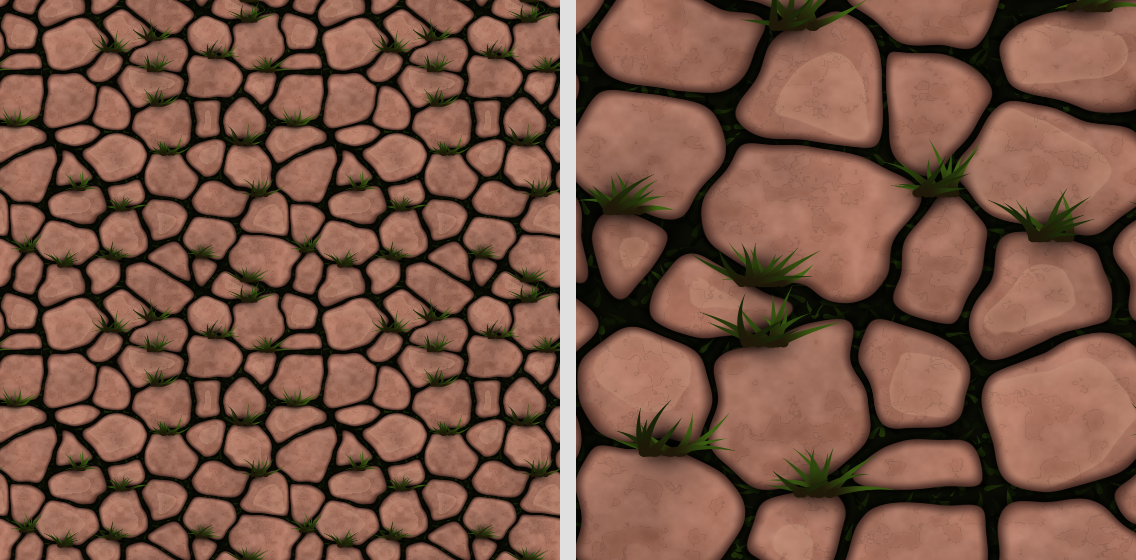
Left, the full canvas; right, a detail of the centre.
Write a WebGL 2 fragment shader that draws this texture.

```glsl
#version 300 es
precision highp float;
// Rounded terracotta paving stones set in dark turf with sprouting grass tufts.
uniform vec2 u_resolution;
out vec4 fragColor;

const float REPEATS = 2.0;
const vec2 CELLS = vec2(6.0, 7.0);    // stones per repeat
const vec2 TURF = vec2(42.0, 49.0);   // turf blades per repeat
const vec3 CLAY = vec3(0.645, 0.44, 0.368);
const vec3 CLAY_PALE = vec3(0.77, 0.58, 0.48);
const vec3 CLAY_RIM = vec3(0.25, 0.145, 0.12);
const vec3 SOIL = vec3(0.035, 0.04, 0.015);
const vec3 MOSS = vec3(0.12, 0.19, 0.03);
const vec3 ROOT = vec3(0.12, 0.09, 0.03);
const vec3 LEAF = vec3(0.24, 0.38, 0.07);

struct Stone { vec2 local; float edge; vec3 random; };

vec3 hash3(vec2 cell, float seed) {
  vec3 p = fract(vec3(cell, seed) * vec3(0.1031, 0.1030, 0.0973));
  p += dot(p, p.yxz + 33.33);
  return fract((p.xxy + p.yxx) * p.zyx);
}

// Value noise that wraps after a whole period
float noise(vec2 p, vec2 period) {
  vec2 i = floor(p), f = fract(p);
  f = f * f * (3.0 - 2.0 * f);
  float a = hash3(mod(i, period), 7.0).x;
  float b = hash3(mod(i + vec2(1, 0), period), 7.0).x;
  float c = hash3(mod(i + vec2(0, 1), period), 7.0).x;
  float d = hash3(mod(i + 1.0, period), 7.0).x;
  return mix(mix(a, b, f.x), mix(c, d, f.x), f.y);
}

float fbm(vec2 p, vec2 period) {
  float sum = 0.0, gain = 0.5;
  for (int i = 0; i < 4; i++) {
    sum += gain * noise(p, period);
    p *= 2.0; period *= 2.0; gain *= 0.5;
  }
  return sum;
}

// Stone centre in xy, size weight in z
vec3 stoneSite(vec2 cell) {
  vec3 r = hash3(mod(cell, CELLS), 1.0);
  float stagger = 0.4 * mod(cell.x, 2.0) - 0.2;
  return vec3(cell + 0.5 + 0.7 * (r.xy - 0.5) + vec2(0.0, stagger), 0.42 * r.z);
}

// Weighted Voronoi cell; a soft minimum over its sides rounds the corners
Stone findStone(vec2 p) {
  vec2 home = floor(p), owner = home;
  float best = 1e3;
  for (int k = 0; k < 25; k++) {
    vec2 cell = home + vec2(k % 5 - 2, k / 5 - 2);
    vec3 s = stoneSite(cell);
    float power = dot(p - s.xy, p - s.xy) - s.z;
    if (power < best) { best = power; owner = cell; }
  }
  vec3 own = stoneSite(owner);
  float sum = 0.0;
  for (int k = 0; k < 25; k++) {
    vec2 cell = home + vec2(k % 5 - 2, k / 5 - 2);
    if (cell == owner) continue;
    vec3 s = stoneSite(cell);
    float power = dot(p - s.xy, p - s.xy) - s.z;
    sum += exp(-16.0 * (power - best) / (2.0 * distance(s.xy, own.xy)));
  }
  vec3 random = hash3(mod(owner, CELLS), 2.0);
  float gap = 0.018 + 0.05 * random.x * random.x;
  return Stone(p - own.xy, -log(sum) / 16.0 - gap, random);
}

// Tapered, bent blade: signed distance in x, position along it in y
vec2 blade(vec2 p, vec2 axis, float width, float bend) {
  float h = clamp(dot(p, axis) / dot(axis, axis), 0.0, 1.0);
  vec2 curve = vec2(-axis.y, axis.x) * bend * h * (1.0 - h);
  return vec2(length(p - axis * h - curve) - width * (1.0 - h), h);
}

vec3 paintTurf(vec2 p, float pixel) {
  vec3 color = SOIL * (0.5 + fbm(p, TURF));
  for (int k = 0; k < 18; k++) {
    vec2 cell = floor(p) + vec2(k % 3 - 1, (k / 3) % 3 - 1);
    vec3 r = hash3(mod(cell, TURF), 3.0 + float(k / 9));
    float angle = 3.6 * (r.z - 0.5);
    vec2 b = blade(p - cell - r.xy, vec2(sin(angle), cos(angle)), 0.16, r.x - 0.5);
    float cover = 1.0 - smoothstep(-pixel, pixel, b.x);
    color = mix(color, MOSS * (0.1 + r.y * r.y), 0.9 * cover);
  }
  return color;
}

vec3 paintStone(Stone s, float grain, float fine) {
  vec3 face = CLAY * (0.84 + 0.32 * grain) * (0.97 + 0.06 * s.random.y);
  face += 0.05 * dot(s.local, vec2(-0.3, 0.8)) + 0.16 * (fine - 0.47);
  // Worn raised facet with a pale chipped lip
  float turn = 6.283 * s.random.z;
  float facet = s.edge - 0.17 + 0.25 * dot(s.local, vec2(cos(turn), sin(turn)));
  facet += 0.12 * (grain - 0.5);
  float lip = smoothstep(-0.008, 0.008, facet) * exp(-9.0 * max(facet, 0.0));
  face = mix(face, CLAY_PALE, 0.48 * lip * step(0.35, s.random.y));
  // Thin scratches along a contour of the fine grain
  face *= 1.0 - 0.1 * (1.0 - smoothstep(0.0, 0.02, abs(fine - 0.4)));
  return mix(CLAY_RIM, face, smoothstep(-0.02, 0.085, s.edge));
}

// Fans of blades rooted in the joints between vertical neighbours
vec3 addTufts(vec3 color, vec2 p, float pixel) {
  for (int k = 0; k < 9; k++) {
    vec2 cell = floor(p) + vec2(k % 3 - 1, 1 - k / 3);
    vec3 r = hash3(mod(cell, CELLS), 4.0);
    if (r.z < 0.48) continue;
    vec3 top = stoneSite(cell), low = stoneSite(cell - vec2(0, 1));
    vec2 span = low.xy - top.xy;
    float joint = 0.5 + (top.z - low.z) / (2.0 * dot(span, span));
    vec2 q = p - top.xy - span * clamp(joint, 0.2, 0.8);
    color *= 1.0 - 0.7 * exp(-28.0 * dot(q, q));
    for (int i = 0; i < 13; i++) {
      vec3 v = hash3(mod(cell, CELLS), 10.0 + float(i));
      float angle = (float(i) - 6.0) * 0.23 + 0.5 * (v.x - 0.5);
      vec2 axis = (0.24 + 0.28 * v.y) * vec2(sin(angle), cos(angle));
      vec2 root = vec2(0.3 * (v.z - 0.5), -0.06);
      vec2 b = blade(q - root, axis, 0.036, 0.9 * (v.x - 0.5));
      vec3 green = mix(ROOT, LEAF * (0.35 + 0.7 * v.z), smoothstep(0.0, 0.6, b.y));
      color = mix(color, green, 1.0 - smoothstep(-pixel, pixel, b.x));
    }
  }
  return color;
}

void main() {
  vec2 tile = fract(gl_FragCoord.xy / u_resolution * REPEATS);
  vec2 p = tile * CELLS;
  float pixel = 0.6 * REPEATS * CELLS.y / min(u_resolution.x, u_resolution.y);
  vec2 wobble = vec2(noise(p * 3.0, CELLS * 3.0), noise(p.yx * 3.0, CELLS.yx * 3.0));
  Stone stone = findStone(p + 0.13 * (wobble - 0.5));
  float grain = fbm(p * 2.0, CELLS * 2.0);
  float fine = fbm(p * 7.0, CELLS * 7.0);

  vec3 color = paintTurf(tile * TURF, pixel * 5.0);
  color *= 0.45 + 0.55 * smoothstep(0.0, 0.06, -stone.edge);
  float cover = smoothstep(-pixel, pixel, stone.edge);
  color = mix(color, paintStone(stone, grain, fine), cover);
  fragColor = vec4(addTufts(color, p, pixel), 1.0);
}
```
